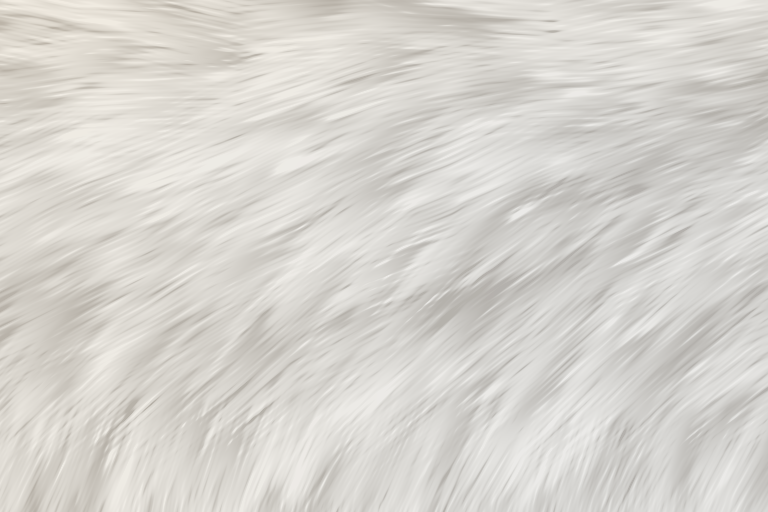
A Shadertoy shader for this texture:

```glsl
// Soft white fur, combed flat along the top and sweeping down towards the bottom edge.

const vec3 SHADOW = vec3(0.735, 0.720, 0.695);
const vec3 BODY = vec3(0.846, 0.837, 0.817);
const vec3 LIGHT = vec3(0.920, 0.912, 0.894);
const vec3 WARM_TINT = vec3(0.009, 0.001, -0.011);

// Noise frequency along and across the hair, per canvas height
const vec2 BROAD_FREQ = vec2(1.6, 4.0);
const vec2 LOCK_FREQ = vec2(4.0, 15.0);
const vec2 STRAND_FREQ = vec2(6.0, 42.0);
const vec2 HAIR_FREQ = vec2(8.0, 145.0);

// Share of each layer in the final tone
const float BROAD_GAIN = 0.56;
const float LOCK_GAIN = 0.62;
const float STRAND_GAIN = 0.40;
const float HAIR_GAIN = 0.56;

const float NOISE_SCALE = 4.5;  // brings noise to about unit deviation
const float GAP_SKEW = 0.16;    // deepens the gaps between locks
const float FEATHER = 0.022;    // how far hairs break up the lock ends
const float TONE_SHIFT = -0.08;
const float SHADOW_REACH = 2.5;
const float LIGHT_REACH = 2.1;

vec2 hash2(vec2 p) {
    vec3 q = fract(vec3(p.xyx) * vec3(0.1031, 0.1030, 0.0973));
    q += dot(q, q.yzx + 33.33);
    return fract((q.xx + q.yz) * q.zy);
}

float cornerSlope(vec2 cell, vec2 offset) {
    float a = 6.2832 * hash2(cell).x;
    return dot(vec2(cos(a), sin(a)), offset);
}

float gradientNoise(vec2 p) {
    vec2 i = floor(p), f = fract(p);
    vec2 u = f * f * f * (f * (f * 6.0 - 15.0) + 10.0);
    vec2 e = vec2(1.0, 0.0);
    float low = mix(cornerSlope(i, f), cornerSlope(i + e, f - e), u.x);
    float high = mix(cornerSlope(i + e.yx, f - e.yx), cornerSlope(i + 1.0, f - 1.0), u.x);
    return mix(low, high, u.y);
}

// Angle of the hair: steep at the bottom, level at the top
float hairAngle(vec2 p) {
    float degrees = 52.0 - 42.0 * p.y - 14.0 * smoothstep(0.6, 1.0, p.y);
    degrees += 22.0 * (1.0 - smoothstep(0.0, 0.3, p.y));
    degrees += 8.0 * (p.x - 0.75) * smoothstep(0.3, 0.7, p.y);
    degrees += 20.0 * gradientNoise(p * 2.3 + 7.0);
    return radians(degrees);
}

// Streaks from overlapping patches, each turned to its local hair angle
float combedNoise(vec2 p, float patchSize, vec2 freq, float spread, float seed) {
    vec2 home = floor(p / patchSize);
    float sum = 0.0, power = 0.0001;
    for (int y = -1; y <= 1; y++) {
        for (int x = -1; x <= 1; x++) {
            vec2 cell = home + vec2(x, y);
            vec2 rnd = hash2(cell + seed);
            vec2 center = (cell + 0.25 + 0.5 * rnd) * patchSize;
            vec2 d = p - center;
            float fade = max(0.0, 1.0 - dot(d, d) / (1.5 * patchSize * patchSize));
            float weight = fade * fade * fade;
            float a = hairAngle(center) + spread * (rnd.x + rnd.y - 1.0);
            vec2 along = vec2(cos(a), sin(a));
            vec2 q = vec2(dot(d, along), dot(d, vec2(-along.y, along.x)));
            sum += weight * gradientNoise(q * freq + 90.0 * rnd.yx + 40.0);
            power += weight * weight;
        }
    }
    return NOISE_SCALE * sum * inversesqrt(power);
}

// Weakens faint streaks and keeps the few strong ones
float sparse(float x) {
    return x * (0.42 + 0.42 * abs(x));
}

// Wide light and shade over the whole pelt
float peltShade(vec2 p) {
    vec2 bright = (p - vec2(0.55, 0.20)) / vec2(0.45, 0.16);
    vec2 dull = (p - vec2(1.00, 0.42)) / vec2(0.40, 0.25);
    return 0.60 * exp(-dot(bright, bright)) - 0.35 * exp(-dot(dull, dull));
}

void mainImage(out vec4 fragColor, in vec2 fragCoord) {
    vec2 p = fragCoord / iResolution.y;

    // Single hairs and strands
    float hairs = sparse(combedNoise(p, 0.15, HAIR_FREQ, 0.20, 83.0));
    float strands = sparse(combedNoise(p, 0.18, STRAND_FREQ, 0.22, 59.0));

    // Locks whose ends are feathered by the hairs
    float a = hairAngle(p);
    vec2 feathered = p + FEATHER * (strands + hairs) * vec2(cos(a), sin(a));
    float locks = combedNoise(feathered, 0.22, LOCK_FREQ, 0.25, 37.0);
    locks -= GAP_SKEW * (locks * locks - 1.0);

    float broad = combedNoise(p, 0.40, BROAD_FREQ, 0.20, 11.0);
    float tone = BROAD_GAIN * broad + LOCK_GAIN * locks + STRAND_GAIN * strands
               + HAIR_GAIN * hairs + peltShade(p) + TONE_SHIFT;

    // Warm on the left and along the top, cooler to the lower right
    float warmth = mix(0.8, -0.7, smoothstep(0.0, 1.2, p.x));
    warmth += smoothstep(0.65, 1.0, p.y);

    vec3 color = mix(BODY, SHADOW, clamp(-tone / SHADOW_REACH, 0.0, 1.2));
    color = mix(color, LIGHT, clamp(tone / LIGHT_REACH, 0.0, 1.1));
    color += WARM_TINT * warmth;
    fragColor = vec4(color, 1.0);
}
```
